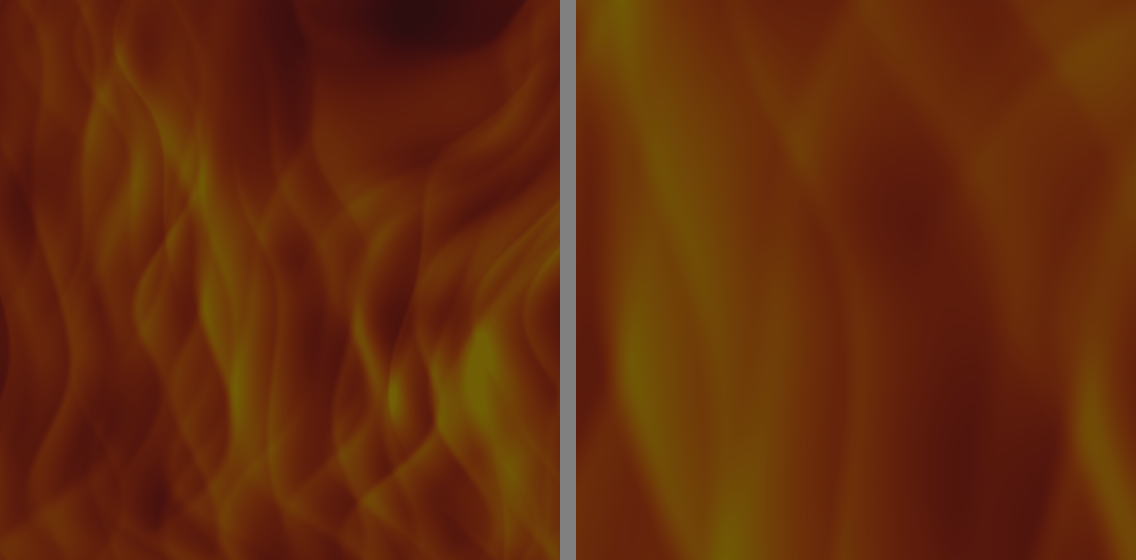
Left: the whole. Right: its middle third, enlarged.
Reproduce this texture procedurally as a Shadertoy shader.

```glsl
// Draws dim, wispy flames: soft olive-orange sheets of fire over smoky dark red.

float hash(vec2 p) {
    return fract(sin(dot(p, vec2(127.1, 311.7))) * 43758.55);
}

// Soft elliptical spot, 1 at its centre
float spot(vec2 p, vec2 centre, vec2 radius) {
    vec2 d = (p - centre) / radius;
    return exp(-dot(d, d));
}

// Layered sines that bend space like rising hot air
vec2 swirl(vec2 p, float seed) {
    float freq = 4.0;
    p -= 0.5;
    for (int i = 0; i < 4; i++) {
        float phase = seed * 1.7 + float(i) * 2.4;
        float turn = 0.2 * sin(phase * 1.9);
        p += 0.42 / freq * sin(freq * p.yx * vec2(1.0, 0.8) + vec2(phase, phase * 1.3 + 1.0));
        p *= mat2(cos(turn), sin(turn), -sin(turn), cos(turn));
        freq *= 1.55;
    }
    return p + 0.5;
}

// One layer of flame sheets, each with a crisp edge and a long soft fade
float flameSheets(vec2 p, float layer, float bands) {
    vec2 q = swirl(p, layer);
    float u = q.x * bands + 0.35 * sin(q.y * 5.0 + layer * 2.1) + layer * 0.37;
    float across = fract(u);
    float strength = hash(vec2(floor(u), layer));
    float edge = mix(0.1, 0.3, hash(vec2(layer, floor(u) + 7.0)));
    float profile = smoothstep(0.0, edge, across) * pow(1.0 - across, 1.6);
    float tongue = smoothstep(-0.6, 1.0, sin(q.y * 5.0 + 6.28 * strength + 1.5 * across));
    return profile * tongue * (0.35 + strength);
}

// Large hot and smoky regions
float fuel(vec2 uv) {
    vec2 p = mix(uv, swirl(uv, 9.0), 0.35);
    float f = 0.98;
    f -= 0.72 * spot(p, vec2(0.63, 0.98), vec2(0.28, 0.19));
    f -= 0.28 * spot(p, vec2(0.72, 0.97), vec2(0.12, 0.12));
    f -= 0.50 * spot(p, vec2(0.80, 0.46), vec2(0.15, 0.06));
    f -= 0.50 * spot(p, vec2(0.01, 0.30), vec2(0.10, 0.24));
    f -= 0.45 * spot(p, vec2(0.03, 0.67), vec2(0.05, 0.09));
    f -= 0.35 * spot(p, vec2(0.51, 0.56), vec2(0.07, 0.05));
    f -= 0.40 * spot(p, vec2(0.76, 0.71), vec2(0.10, 0.04));
    f -= 0.25 * spot(p, vec2(0.26, 0.32), vec2(0.09, 0.10));
    f += 0.40 * spot(p, vec2(0.22, 0.58), vec2(0.08, 0.18));
    f += 0.25 * spot(p, vec2(0.14, 0.88), vec2(0.12, 0.14));
    f += 0.35 * spot(p, vec2(0.84, 0.28), vec2(0.20, 0.14));
    // Leaning tongue right of the centre
    vec2 leaning = vec2(p.x + 0.55 * (p.y - 0.42), p.y);
    f += 0.60 * spot(leaning, vec2(0.67, 0.40), vec2(0.035, 0.15));
    return f + 0.12 * (0.5 - uv.y);
}

// Dark smoke, through red and orange, to olive yellow
vec3 fireColour(float heat) {
    float red = mix(0.18, 0.445, 1.0 - pow(1.0 - heat, 3.0));
    float green = 0.05 + 0.32 * pow(heat, 1.5);
    return vec3(red, green, mix(0.06, 0.018, heat));
}

void mainImage(out vec4 fragColor, in vec2 fragCoord) {
    vec2 uv = fragCoord / iResolution.xy;

    // Flames on the upper right lean outwards
    vec2 p = uv;
    float lean = smoothstep(0.5, 0.95, uv.x) * smoothstep(0.3, 0.7, uv.y);
    p.x -= 0.7 * lean * (uv.y - 0.4);

    // Broad sheets first, then finer and fainter wisps
    float wisps = 0.0;
    for (int i = 0; i < 7; i++) {
        float layer = float(i);
        wisps += mix(0.40, 0.20, layer / 6.0) * flameSheets(p, layer + 1.0, 2.5 + 1.7 * layer);
    }

    // Slow drifting glow behind the wisps
    vec2 drift = swirl(uv, 4.5);
    float glow = 0.06 * sin(drift.x * 13.0 + 2.0 * sin(drift.y * 6.0)) + 0.04 * sin(drift.y * 17.0 + drift.x * 9.0);

    float heat = fuel(uv) * (0.23 + glow + wisps);
    heat = clamp(heat, 0.0, 1.0);
    fragColor = vec4(fireColour(heat), 1.0);
}
```
